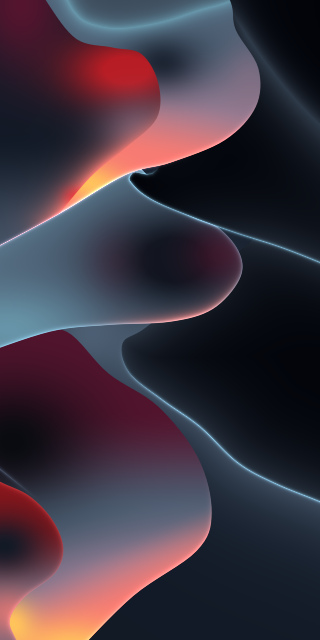
This background is drawn by a Shadertoy shader. Its source:

```glsl
// Flowing overlapping silk folds in slate, wine and coral, with glowing rims on a dark ground.

const vec3 INK = vec3(0.005, 0.012, 0.035);
const vec3 NIGHT = vec3(0.07, 0.10, 0.15);
const vec3 SLATE = vec3(0.30, 0.37, 0.45);
const vec3 TEAL = vec3(0.45, 0.67, 0.75);
const vec3 MAUVE = vec3(0.60, 0.49, 0.58);
const vec3 WINE = vec3(0.33, 0.08, 0.18);
const vec3 CRIMSON = vec3(0.72, 0.11, 0.14);
const vec3 CORAL = vec3(0.97, 0.48, 0.45);
const vec3 AMBER = vec3(1.0, 0.76, 0.36);

// Signed distance to an open Catmull-Rom curve, positive on its clockwise side
float curve(vec2 p, vec2 k[10]) {
    float nearest = 1e9, side = 1.0;
    vec2 a = k[0];
    for (int i = 0; i < 9; i++) {
        vec2 k0 = k[max(i - 1, 0)], k1 = k[i], k2 = k[i + 1], k3 = k[min(i + 2, 9)];
        for (int j = 1; j <= 8; j++) {
            float t = float(j) / 8.0;
            vec2 b = k1 + 0.5 * t * (k2 - k0 + t * (2.0 * k0 - 5.0 * k1 + 4.0 * k2 - k3
                   + t * (3.0 * (k1 - k2) + k3 - k0)));
            vec2 e = b - a, q = p - a;
            vec2 h = q - e * clamp(dot(q, e) / dot(e, e), 0.0, 1.0);
            if (dot(h, h) < nearest) {
                nearest = dot(h, h);
                side = sign(e.x * q.y - e.y * q.x);
            }
            a = b;
        }
    }
    return side * sqrt(nearest);
}

float glow(vec2 p, vec2 center, vec2 radius) {
    vec2 q = (p - center) / radius;
    return exp(-dot(q, q));
}

float rim(float d, float width) { return exp(-abs(d) / width); }

float cover(float d) {
    float aa = 500.0 / iResolution.y;
    return smoothstep(-aa, aa, d);
}

void mainImage(out vec4 fragColor, in vec2 fragCoord) {
    // The canvas spans 384 by 768 design units, y pointing down
    vec2 uv = fragCoord / iResolution.xy;
    vec2 p = vec2(uv.x, 1.0 - uv.y) * vec2(384, 768);

    // Fold outlines
    float crest = curve(p, vec2[10](vec2(62,-40), vec2(80,-2), vec2(90,15), vec2(105,27), vec2(135,34), vec2(165,32), vec2(200,25), vec2(240,12), vec2(277,1), vec2(330,-25)));
    float ember = curve(p, vec2[10](vec2(40,-30), vec2(58,5), vec2(92,47), vec2(135,57), vec2(170,65), vec2(190,100), vec2(188,142), vec2(150,178), vec2(108,213), vec2(60,270)));
    float upper = curve(p, vec2[10](vec2(255,-40), vec2(277,3), vec2(283,36), vec2(310,82), vec2(307,128), vec2(270,168), vec2(205,195), vec2(150,210), vec2(70,257), vec2(-20,305)));
    float middle = curve(p, vec2[10](vec2(120,150), vec2(215,248), vec2(262,273), vec2(288,305), vec2(287,336), vec2(255,371), vec2(205,386), vec2(130,390), vec2(60,398), vec2(-30,428)));
    float shadeTop = curve(p, vec2[10](vec2(430,335), vec2(384,315), vec2(335,296), vec2(285,280), vec2(235,262), vec2(185,241), vec2(160,222), vec2(159,208), vec2(200,180), vec2(240,-80)));
    float shadeLow = curve(p, vec2[10](vec2(430,622), vec2(384,602), vec2(330,580), vec2(285,555), vec2(240,512), vec2(195,480), vec2(155,447), vec2(147,412), vec2(175,393), vec2(240,340)));
    float lower = curve(p, vec2[10](vec2(-30,425), vec2(35,401), vec2(80,398), vec2(130,448), vec2(190,488), vec2(238,550), vec2(254,615), vec2(236,661), vec2(160,715), vec2(90,785)));
    float corner = curve(p, vec2[10](vec2(-30,560), vec2(0,578), vec2(35,595), vec2(63,624), vec2(76,658), vec2(66,688), vec2(30,716), vec2(12,742), vec2(18,765), vec2(40,800)));

    // Ground
    vec3 col = mix(NIGHT, SLATE, 0.75 * rim(shadeLow, 42.0));
    col = mix(col, SLATE, glow(p, vec2(110, 400), vec2(70, 60)));

    // Lower fold, warming toward its foot
    float foot = p.y + 0.45 * p.x;
    vec3 c = mix(WINE, SLATE, smoothstep(490.0, 620.0, p.y));
    c = mix(c, INK + 0.03, glow(p, vec2(15, 530), vec2(95, 75)));
    c = mix(c, MAUVE, smoothstep(640.0, 760.0, foot) * smoothstep(580.0, 690.0, p.y));
    c = mix(c, CORAL, smoothstep(715.0, 795.0, foot));
    c = mix(c, AMBER, glow(p, vec2(85, 778), vec2(65, 32)) + 0.9 * glow(p, vec2(14, 746), vec2(26, 28)) * cover(-corner));
    c += SLATE * 0.6 * rim(p.y - 563.0 - 0.8 * p.x, 2.0) * smoothstep(50.0, 0.0, p.x);
    c += CORAL * 0.5 * rim(lower, 2.0) * smoothstep(560.0, 680.0, p.y);
    col = mix(col, c, cover(lower));

    // Corner fold
    c = mix(CRIMSON * 0.75, MAUVE * 0.8, smoothstep(630.0, 710.0, p.y));
    c = mix(c, NIGHT, glow(p, vec2(5, 655), vec2(52, 38)));
    c = mix(c, CORAL, 0.7 * glow(p, vec2(10, 735), vec2(40, 28)));
    c += CORAL * 0.25 * rim(corner, 2.5);
    col = mix(col, c, cover(corner) * cover(lower));

    // Lower shadow
    c = mix(INK, SLATE, 0.48 * rim(shadeLow, 38.0) + 0.4 * rim(shadeTop, 30.0));
    col = mix(col, c, cover(shadeLow));
    col += TEAL * 0.8 * rim(shadeLow, 1.3) * smoothstep(400.0, 500.0, p.y);

    // Middle fold
    c = mix(SLATE, NIGHT * 0.8, min(1.0, 1.2 * glow(p, vec2(210, 312), vec2(88, 62))));
    c = mix(c, WINE, 0.6 * glow(p, vec2(268, 305), vec2(45, 38)) + 0.25 * glow(p, vec2(135, 315), vec2(35, 45)));
    c = mix(c, TEAL, 0.7 * glow(p, vec2(10, 395), vec2(100, 50)));
    c = mix(c, TEAL, 0.3 * rim(upper, 25.0));
    c = mix(c, CORAL, rim(middle, 6.0) * glow(p, vec2(225, 380), vec2(75, 50)));
    c += TEAL * 0.5 * rim(middle, 2.0);
    col = mix(col, c, cover(middle));

    // Upper shadow with a soft crease
    float u = (p.x - 276.0) / 108.0;
    float crease = 0.6 * (p.y - 10.0 - 180.0 * u + 40.0 * u * u);
    c = mix(INK, SLATE, 0.42 * rim(shadeTop, 32.0) * smoothstep(150.0, 340.0, p.x));
    c = mix(c, SLATE, 0.6 * rim(crease, crease > 0.0 ? 28.0 : 12.0) * smoothstep(245.0, 300.0, p.x));
    col = mix(col, c, cover(shadeTop));
    col += TEAL * 0.8 * rim(shadeTop, 1.3) * smoothstep(200.0, 215.0, p.y);

    // Upper fold and the strip above its crest
    c = mix(SLATE, MAUVE, smoothstep(50.0, 150.0, p.y));
    c = mix(c, NIGHT, 0.85 * glow(p, vec2(195, 75), vec2(45, 32)));
    c = mix(c, CORAL, smoothstep(118.0, 200.0, p.y + 0.18 * (240.0 - p.x)));
    c = mix(c, AMBER, glow(p, vec2(108, 220), vec2(38, 22)));
    c = mix(c, MAUVE * 0.9, 0.6 * glow(p, vec2(300, 95), vec2(30, 45)));
    c = mix(c, SLATE * 0.8, cover(-crest));
    c = mix(c, TEAL, 0.75 * rim(crest, 9.0));
    c += CORAL * 0.5 * rim(upper, 2.0) * smoothstep(110.0, 180.0, p.y);
    col = mix(col, c, cover(upper));

    // Ember fold at the upper left
    c = mix(NIGHT, SLATE, 0.8 * smoothstep(160.0, 300.0, p.y));
    c = mix(c, WINE, glow(p, vec2(25, 5), vec2(60, 75)));
    c = mix(c, CRIMSON, min(1.0, 1.15 * glow(p, vec2(152, 84), vec2(72, 42))));
    c = mix(c, MAUVE, 0.6 * glow(p, vec2(165, 155), vec2(48, 38)));
    c = mix(c, CORAL, rim(ember, 14.0) * smoothstep(100.0, 200.0, p.y));
    c = mix(c, CRIMSON * 1.2, 0.7 * glow(p, vec2(92, 236), vec2(16, 12)));
    col = mix(col, c, cover(ember) * cover(upper));
    col += MAUVE * 0.7 * rim(upper, 1.3) * smoothstep(180.0, 220.0, p.y);

    fragColor = vec4(clamp(col, 0.0, 1.0), 1.0);
}
```
